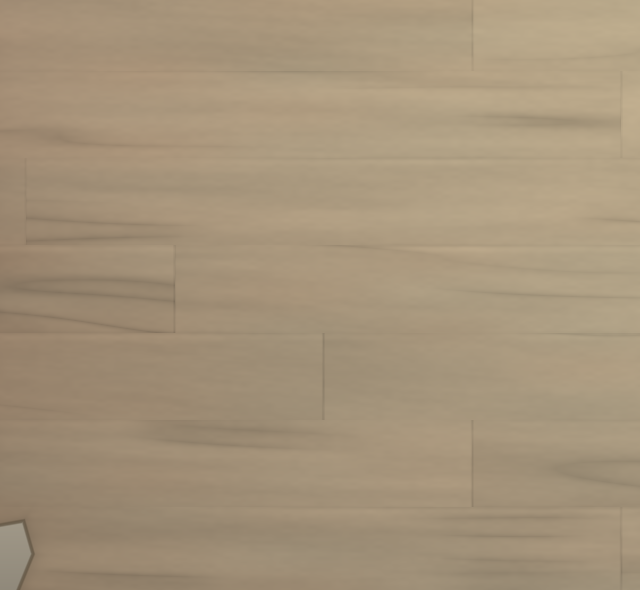
A Shadertoy shader for this texture:

```glsl
// Pale oak floor: staggered horizontal planks with soft streaky grain and a grey tile corner.
#define ROW_HEIGHT 0.148
#define ROW_SHIFT 0.028
#define PLANK_LENGTH 1.262
#define FIRST_JOINT 0.801
#define STAGGER 0.2523
#define JOINT_WIDTH 0.0022
#define JOINT_DEPTH 0.11
#define GRAIN_DEPTH 0.13
#define VEIN_DEPTH 0.13
#define TILE_COLOR vec3(0.60, 0.57, 0.51)
#define TILE_EDGE vec3(0.39, 0.34, 0.27)

float hash(vec2 p) {
    return fract(sin(dot(p, vec2(127.1, 311.7))) * 43758.5453);
}

float noise(vec2 p) {
    vec2 i = floor(p), f = fract(p);
    f = f * f * (3.0 - 2.0 * f);
    return mix(mix(hash(i), hash(i + vec2(1, 0)), f.x),
               mix(hash(i + vec2(0, 1)), hash(i + vec2(1, 1)), f.x), f.y);
}

// Broad and fine streaks, stretched along the plank
float streaks(vec2 p) {
    float sum = 0.0, weight = 0.5;
    vec2 scale = vec2(1.7, 23.0);
    for (int i = 0; i < 4; i++) {
        sum += weight * (noise(p * scale + float(i) * 17.3) - 0.5);
        scale *= vec2(2.3, 1.9);
        weight *= 0.58;
    }
    return sum;
}

// Thin dark veins: narrow ridges of noise that fade in and out
float veins(vec2 p) {
    float ridge = 1.0 - abs(2.0 * noise(p * vec2(1.8, 31.0)) - 1.0);
    float patches = smoothstep(0.45, 0.85, noise(p * vec2(3.1, 13.0) + 41.0));
    return pow(ridge, 5.0) * patches;
}

// Signed distance to the line a-b, positive on its left
float edgeDistance(vec2 p, vec2 a, vec2 b) {
    vec2 d = normalize(b - a);
    return dot(p - a, vec2(-d.y, d.x));
}

float tileDistance(vec2 p) {
    vec2 a = vec2(0.0, 0.110), b = vec2(0.040, 0.117);
    vec2 c = vec2(0.056, 0.061), d = vec2(0.031, 0.0);
    return max(edgeDistance(p, a, b), max(edgeDistance(p, b, c), edgeDistance(p, c, d)));
}

// Warm, dim left side rising to a bright upper right
vec3 litWood(vec2 uv) {
    float across = pow(uv.x, 0.7);
    vec3 top = mix(vec3(0.64, 0.55, 0.455), vec3(0.73, 0.665, 0.545), across);
    vec3 bottom = mix(vec3(0.56, 0.49, 0.405), vec3(0.635, 0.575, 0.48), across);
    return mix(bottom, top, uv.y);
}

void mainImage(out vec4 fragColor, in vec2 fragCoord) {
    float pixel = 1.0 / iResolution.y;
    vec2 p = fragCoord * pixel;
    float depth = 1.0 - p.y;

    // Plank layout, rows counted from the top
    float rowPos = (depth + ROW_SHIFT) / ROW_HEIGHT;
    float row = floor(rowPos);
    float along = (p.x - FIRST_JOINT - row * STAGGER) / PLANK_LENGTH;
    vec2 plank = vec2(floor(along), row);
    float seed = hash(plank + 3.7);

    // Grain, gently sloping down to the right and wavering
    float slope = mix(0.0, 0.10, hash(plank + 9.1));
    float waver = 0.022 * (noise(p * vec2(3.0, 9.0) + seed * 30.0) - 0.5);
    vec2 grainPos = vec2(p.x, depth - slope * p.x + waver) + seed * vec2(37.0, 19.0);
    float tone = GRAIN_DEPTH * streaks(grainPos) - VEIN_DEPTH * veins(grainPos);
    tone += 0.035 * (seed - 0.5) + 0.035 * (noise(p * vec2(2.0, 5.0)) - 0.5);
    tone += 0.018 * (noise(p * vec2(70.0, 150.0)) - 0.5);

    // Long seams: a faint pale lip beside a dim, broken line
    float seam = (rowPos - floor(rowPos + 0.5)) * ROW_HEIGHT;
    float seamFade = noise(vec2(p.x * 4.0, floor(rowPos + 0.5) * 7.0));
    tone += 0.045 * exp(-pow((seam - 0.007) / 0.006, 2.0)) * seamFade;
    tone -= 0.045 * exp(-pow(seam / 0.003, 2.0)) * seamFade;

    // Butt joints between plank ends, unevenly worn
    float nearest = floor(along + 0.5);
    float joint = abs(along - nearest) * PLANK_LENGTH;
    float wear = mix(0.3, 1.0, hash(vec2(nearest, row) + 5.3)) * (0.55 + 0.45 * noise(vec2(row, p.y * 35.0)));
    tone -= JOINT_DEPTH * wear * (1.0 - smoothstep(0.0, JOINT_WIDTH + pixel, joint));

    vec3 color = litWood(fragCoord / iResolution.xy) * (1.01 + tone);
    color += vec3(0.014, -0.003, -0.007) * (noise(p * vec2(4.0, 16.0) + 60.0) - 0.5);

    // Tile corner with a dark rim and soft shadow
    float tile = tileDistance(p);
    color *= 1.0 - 0.10 * exp(-max(tile, 0.0) / 0.012);
    vec3 tileShade = TILE_COLOR * (0.94 + 0.9 * p.y);
    color = mix(color, tileShade, 1.0 - smoothstep(-pixel, pixel, tile));
    color = mix(color, TILE_EDGE, 0.8 * (1.0 - smoothstep(0.001, 0.003 + pixel, abs(tile))));

    fragColor = vec4(color, 1.0);
}
```
